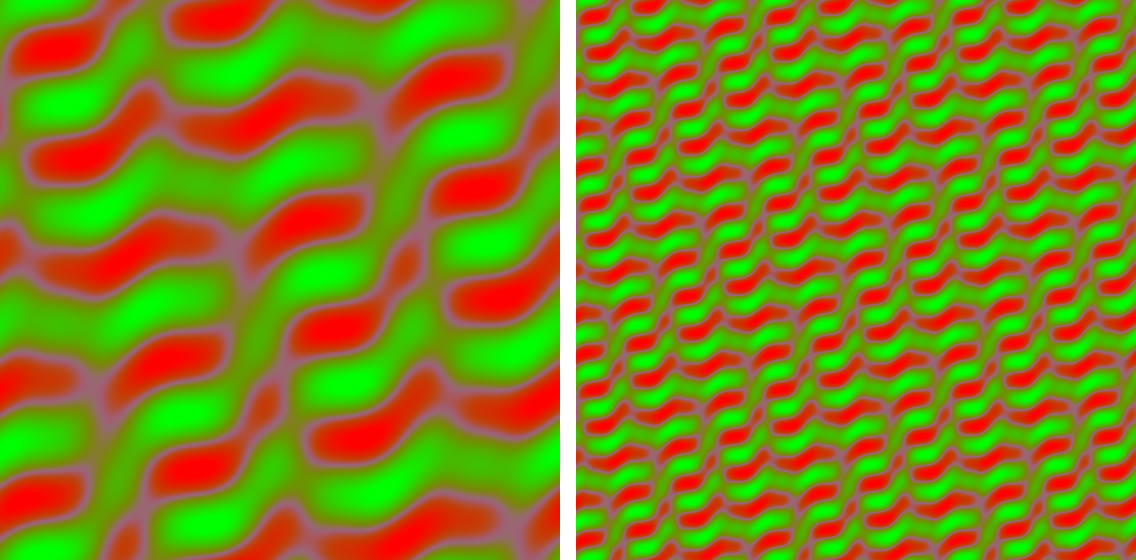
Left: one tile. Right: repeated 3 by 3.
Write a WebGL 2 fragment shader that draws this pattern.

```glsl
#version 300 es
precision highp float;
// Draws soft, wavy red and green bands that branch at greyish pink borders.

uniform vec2 u_resolution;
out vec4 fragColor;

const float TAU = 6.2831853;
const float CONTRAST = 1.07;       // gain of the summed waves
const float BORDER_LEVEL = 0.61;   // red share at the middle of the border
const float BORDER_WIDTH = 0.095;  // softness of the border, in red share
const float BORDER_BLUE = 0.45;    // strongest blue in the border

const vec3 BAND_GREEN = vec3(0.0, 1.0, 0.0);
const vec3 BAND_RED = vec3(1.0, 0.0, 0.0);
const vec3 BORDER_TINT = vec3(0.0, 0.0, 1.0);

// Each wave: whole repeats across and up the tile, amplitude, phase in turns.
const int WAVE_COUNT = 7;
const vec4 WAVES[WAVE_COUNT] = vec4[](
    vec4( 1.0, -5.0, 0.250, 0.482),  // gently sloping bands
    vec4( 4.0, -4.0, 0.200, 0.244),  // diagonal bands
    vec4(-3.0, -5.0, 0.094, 0.872),  // the rest bend, swell and split them
    vec4(-2.0, -6.0, 0.057, 0.605),
    vec4( 0.0, -4.0, 0.056, 0.179),
    vec4( 8.0, -4.0, 0.055, 0.346),
    vec4( 5.0, -5.0, 0.031, 0.000)
);

// Sum of plane waves; whole repeats make it wrap at every edge.
float bandHeight(vec2 uv) {
    float height = 0.0;
    for (int i = 0; i < WAVE_COUNT; i++) {
        vec4 wave = WAVES[i];
        height += wave.z * cos(TAU * (dot(wave.xy, uv) + wave.w));
    }
    return height;
}

// Green to red ramp with a blue bump that greys the border.
vec3 bandColor(float redShare) {
    float offset = (redShare - BORDER_LEVEL) / BORDER_WIDTH;
    float border = BORDER_BLUE * exp(-offset * offset);
    return mix(BAND_GREEN, BAND_RED, redShare) + BORDER_TINT * border;
}

void main() {
    vec2 uv = gl_FragCoord.xy / u_resolution;
    float redShare = clamp(0.5 + CONTRAST * bandHeight(uv), 0.0, 1.0);
    fragColor = vec4(bandColor(redShare), 1.0);
}
```
